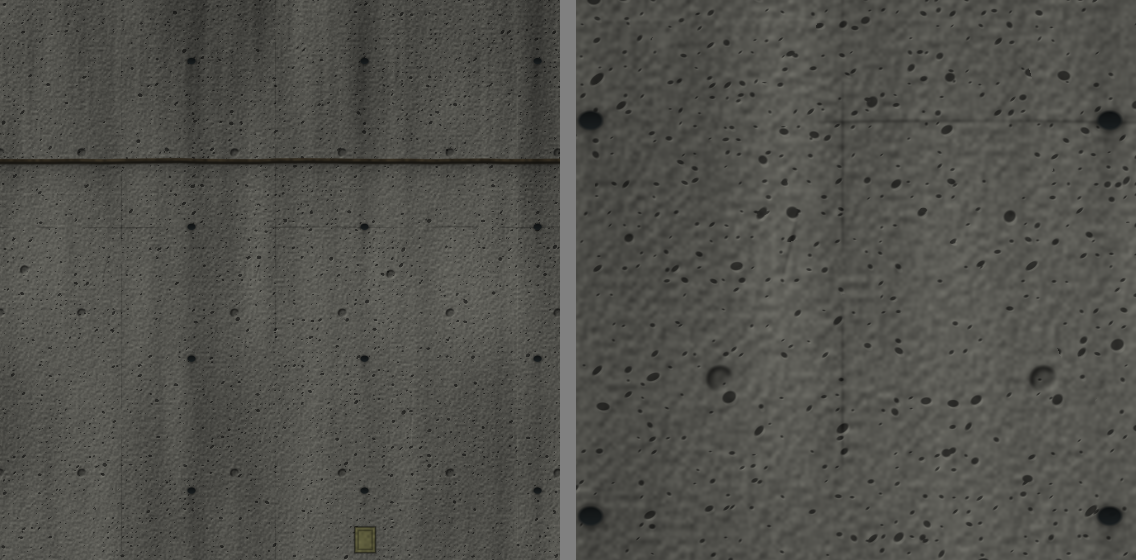
Left: the whole. Right: its middle third, enlarged.
Write a three.js fragment shader that draws this texture.

```glsl
// Weathered cast concrete wall with tie holes, plugs, a groove and a small plate
#define CONCRETE vec3(0.322, 0.321, 0.301)
#define HOLE_COLOR vec3(0.07, 0.085, 0.09)
#define GROOVE_BROWN vec3(0.19, 0.165, 0.12)
#define PLATE_COLOR vec3(0.36, 0.355, 0.235)
#define HOLE_PITCH 0.309
#define HOLE_RADIUS 0.0072
#define PLUG_RADIUS 0.0078
#define GROOVE_Y 0.711
#define EDGE 0.0014
#define STAIN 0.19
#define GRAIN 0.26

varying vec2 vUv;

float hash(vec2 p) {
  vec3 q = fract(vec3(p.xyx) * 0.1031);
  q += dot(q, q.yzx + 33.33);
  return fract((q.x + q.y) * q.z);
}

float noise(vec2 p) {
  vec2 i = floor(p), f = fract(p);
  f = f * f * (3.0 - 2.0 * f);
  return mix(mix(hash(i), hash(i + vec2(1, 0)), f.x),
             mix(hash(i + vec2(0, 1)), hash(i + vec2(1, 1)), f.x), f.y);
}

float fbm(vec2 p) {
  float sum = 0.0, amp = 0.53;
  for (int i = 0; i < 4; i++) {
    sum += amp * noise(p);
    p = p * 2.03 + 17.3;
    amp *= 0.5;
  }
  return sum;
}

float fill(float d) { return 1.0 - smoothstep(-EDGE, EDGE, d); }
float bell(float x, float width) { return exp(-x * x / (width * width)); }

float segment(vec2 p, vec2 a, vec2 b) {
  vec2 ab = b - a;
  return length(p - a - ab * clamp(dot(p - a, ab) / dot(ab, ab), 0.0, 1.0));
}

// Scattered air pores: x is the dark pit, y its lit lower rim
vec2 pores(vec2 p, float cells, float chance) {
  vec2 id = floor(p * cells), f = fract(p * cells);
  vec2 center = 0.32 + 0.36 * vec2(hash(id + 3.1), hash(id + 8.7));
  float size = mix(0.08, 0.25, pow(hash(id + 15.3), 2.0));
  float slant = hash(id + 21.9) - 0.3;
  vec2 d = f - center;
  d.y = (d.y - slant * d.x) * (1.0 + 0.8 * hash(id + 31.0));
  float on = step(hash(id + 47.0), chance);
  float soft = EDGE * cells * 0.6;
  float pit = 1.0 - smoothstep(size - soft, size + soft, length(d));
  float rim = 1.0 - smoothstep(size - soft, size + soft, length(d + vec2(-0.06, 0.14)));
  return on * vec2(pit, rim * (1.0 - pit));
}

// Cast plug: shaded crescent above, pale lip at the lower right
vec3 addPlug(vec3 col, vec2 d) {
  float r = length(d);
  float disc = fill(r - PLUG_RADIUS);
  float side = dot(d, vec2(0.6, -0.8)) / PLUG_RADIUS;
  float ring = bell(r - PLUG_RADIUS * 0.85, 0.0022);
  col *= 1.0 - disc * (0.24 - 0.18 * side);
  return col * (1.0 + ring * mix(-0.38, 0.24, smoothstep(-0.5, 0.9, side)));
}

void main() {
  vec2 p = vUv;
  float upper = smoothstep(GROOVE_Y - 0.25, 1.0, p.y);

  // Clouds and vertical water stains
  float tone = 1.0 + STAIN * 1.5 * (fbm(p * vec2(7.0, 4.0) + 4.0) - 0.5);
  tone += STAIN * 1.5 * (fbm(p * vec2(22.0, 1.8) + 31.0) - 0.5);
  tone += 0.1 * (noise(p * vec2(110.0, 7.0)) - 0.5) * (0.4 + upper);
  tone -= 0.09 * upper - 0.05 * bell(p.y - 0.5, 0.2);
  tone -= 0.12 * bell(p.x - 0.9, 0.018) * noise(p * vec2(9.0, 6.0));

  // Sandy grain lit from above
  vec2 g = p * 230.0;
  tone += GRAIN * (noise(g) - noise(g + vec2(-0.35, 0.6)));
  tone += GRAIN * 0.55 * (noise(p * 410.0) - 0.5);

  // Pores gather in patches
  float patchy = 0.45 + 1.1 * noise(p * 9.0 + 60.0);
  vec2 pits = pores(p, 62.0, 0.22 * patchy) + pores(p + 0.37, 118.0, 0.3 * patchy);
  tone *= (1.0 - 0.52 * min(pits.x, 1.0)) * (1.0 + 0.13 * min(pits.y, 1.0));

  // Formwork seams, broken by wear
  float worn = smoothstep(0.3, 0.7, noise(p * 24.0 + 5.0));
  for (int i = 0; i < 2; i++) {
    tone -= 0.17 * worn * bell(p.x - 0.217 - 0.275 * float(i), 0.0012);
    vec2 s = p - vec2(0.273 * float(i), 0.0);
    tone -= 0.18 * bell(segment(s, vec2(0.184, 0.505), vec2(0.193, 0.541)), 0.0013);
  }
  tone += 0.12 * worn * bell(p.x - 0.924, 0.0014);
  tone -= 0.24 * worn * bell(p.y - 0.595 + 0.002 * noise(p * 15.0), 0.0013);
  tone += 0.09 * worn * bell(p.y - 0.655, 0.0014);
  tone += 0.14 * bell(segment(p, vec2(0.734, 0.208), vec2(0.737, 0.256)), 0.0013);
  vec3 col = CONCRETE * tone;

  // Plugs: three rows with one wide bay, plus an odd pair
  for (int i = 0; i < 6; i++) {
    float k = float(i);
    float x = i < 2 ? 0.146 * k : 0.419 + 0.1925 * (k - 2.0);
    for (int j = 0; j < 3; j++)
      col = addPlug(col, p - vec2(x, 0.727 - 0.286 * float(j)));
  }
  for (int i = 0; i < 2; i++)
    col = addPlug(col, p - vec2(0.044 + 0.654 * float(i), 0.518 - 0.008 * float(i)));

  // Horizontal groove: brown lip, black slot, soft shadow below
  float gy = p.y - GROOVE_Y + 0.0025 * (noise(vec2(p.x * 22.0, 2.0)) - 0.5);
  col *= 1.0 - 0.3 * exp(-max(-gy, 0.0) / 0.012) * step(gy, 0.0);
  col = mix(col, GROOVE_BROWN * (0.75 + 0.5 * noise(p * 150.0)), fill(abs(gy - 0.002) - 0.004));
  col = mix(col, vec3(0.085, 0.08, 0.065), 0.9 * bell(gy + 0.001, 0.003));

  // Tie holes in three columns and four rows, with stains along each column
  for (int i = 0; i < 3; i++) {
    float x = 0.342 + HOLE_PITCH * float(i);
    col *= 1.0 - (0.05 + 0.13 * upper) * bell(p.x - x, 0.025);
    for (int j = 0; j < 4; j++) {
      float y = j == 0 ? 0.891 : 0.595 - 0.2355 * float(j - 1);
      vec2 d = p - vec2(x, y);
      col *= 1.0 - 0.2 * bell(d.x, 0.005) * exp(-max(-d.y, 0.0) / 0.03) * step(d.y, 0.0);
      float r = length(d * vec2(1.0, 1.3));
      col *= 1.0 - 0.25 * bell(r - HOLE_RADIUS, 0.003);
      vec3 inside = HOLE_COLOR * (1.0 - 60.0 * d.y);
      col = mix(col, inside, 0.95 * fill(r - HOLE_RADIUS));
    }
  }

  // Small blank plate with a dark outline and an inset panel
  vec2 b = abs(p - vec2(0.652, 0.036)) - vec2(0.0185, 0.023);
  float plate = max(b.x, b.y);
  vec3 metal = PLATE_COLOR * (0.85 + 0.3 * noise(p * 190.0));
  metal *= 1.0 - 0.3 * bell(plate + 0.006, 0.0016);
  col = mix(col, metal, fill(plate));
  col *= 1.0 - 0.5 * bell(plate, 0.0017);

  gl_FragColor = vec4(clamp(col, 0.0, 1.0), 1.0);
}
```
